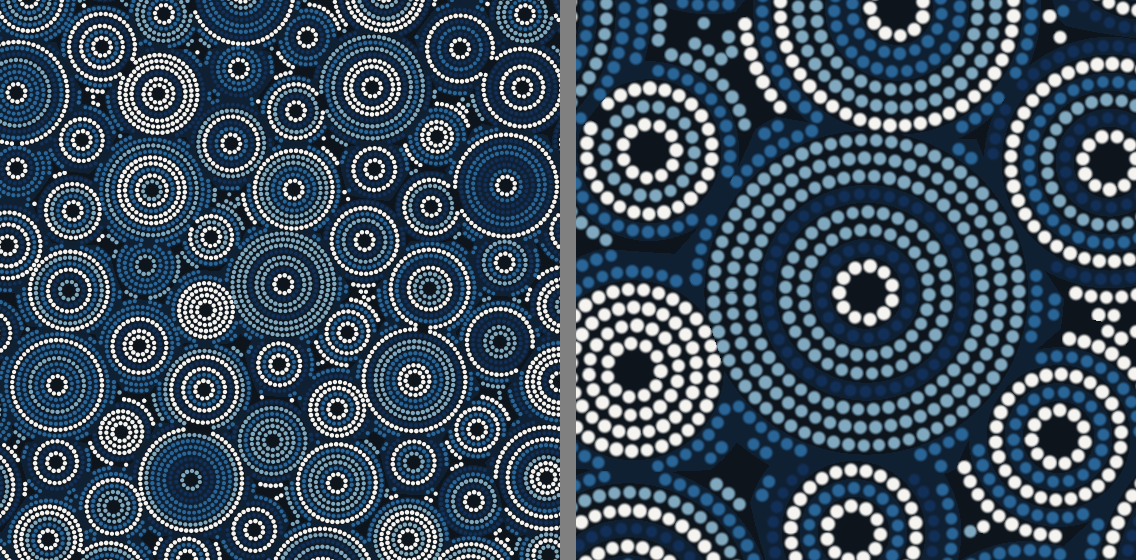
Left: the whole. Right: its middle third, enlarged.
A three.js fragment shader for this pattern:

```glsl
// Dot-painted rosettes: concentric rings of round dots around scattered centres.
// Centres sit on a slanted triangular lattice, pushed apart by ring count and jittered;
// rings run on past each rim to fill the gaps, and dots at the seams are dropped.

varying vec2 vUv;

const vec3 INK    = vec3(0.050, 0.080, 0.110);
const vec3 GROUND = vec3(0.058, 0.125, 0.200);
const vec3 NAVY   = vec3(0.070, 0.185, 0.340);
const vec3 BLUE   = vec3(0.160, 0.395, 0.590);
const vec3 PALE   = vec3(0.500, 0.660, 0.750);
const vec3 WHITE  = vec3(0.960, 0.955, 0.940);

const float SPACING = 0.147;   // distance between lattice sites
const float TILT    = -1.676;  // direction of the first lattice axis
const float RING    = 0.0107;  // width of one ring
const float PITCH   = 0.0091;  // distance between dots along a ring
const float DOT     = 0.0037;  // mean dot radius
const float PUSH    = 0.3;     // how far large rosettes displace their neighbours
const float JITTER  = 0.010;
const float SOFT    = 0.0012;  // half width of the smoothed edge
const float TAU     = 6.28318;

float hash(vec2 p) {
  return fract(sin(dot(p, vec2(127.1, 311.7))) * 43758.5453);
}

vec2 heading(float a) { return vec2(cos(a), sin(a)); }

// Six rosette sizes repeat across the lattice.
float ringCount(vec2 cell) {
  float kind = floor(mod(cell.x + 3.0 * cell.y + 0.5, 6.0));
  if (kind < 0.5) return 9.0;
  if (kind < 1.5) return 4.0;
  if (kind < 2.5) return 6.0;
  if (kind < 3.5) return 4.0;
  return kind < 4.5 ? 5.0 : 7.0;
}

vec2 rosetteCentre(vec2 cell) {
  vec2 u = heading(TILT);
  vec2 v = heading(TILT + TAU / 6.0);
  vec2 stepU = vec2(1.0, 0.0);
  vec2 stepW = vec2(1.0, -1.0);
  vec2 shove = u * (ringCount(cell - stepU) - ringCount(cell + stepU))
             + (u - v) * (ringCount(cell - stepW) - ringCount(cell + stepW));
  vec2 jitter = vec2(hash(cell + 3.7), hash(cell + 19.3)) - 0.5;
  return SPACING * (cell.x * u + cell.y * v) + PUSH * RING * shove + JITTER * jitter;
}

// Signed distance from a point to the rim of one rosette.
float rimDistance(vec2 p, vec2 cell) {
  return length(p - rosetteCentre(cell)) - RING * ringCount(cell);
}

// Nearest lattice site to a point, in lattice coordinates.
vec2 siteNear(vec2 p) {
  vec2 u = heading(TILT);
  vec2 v = heading(TILT + TAU / 6.0);
  float area = u.x * v.y - u.y * v.x;
  vec2 q = vec2(p.x * v.y - p.y * v.x, u.x * p.y - u.y * p.x) / (area * SPACING);
  return floor(q + 0.5);
}

// Tone of a ring: 0 navy, 1 blue, 2 pale, 3 white.
float ringTone(vec2 cell, float ring, float count) {
  float h = hash(cell * 1.7 + vec2(ring * 5.3, ring * 2.1));
  float outside = ring - count;
  if (outside > 1.5) return h < 0.65 ? 3.0 : 2.0;
  if (outside > 0.5) return h < 0.3 ? 3.0 : (h < 0.55 ? 2.0 : 1.0);
  if (outside > -0.5) return h < 0.6 ? 0.0 : 1.0;
  if (outside > -1.5) return h < 0.6 ? 3.0 : (h < 0.8 ? 2.0 : 1.0);
  if (ring < 1.5) return h < 0.75 ? 3.0 : 2.0;
  return h < 0.24 ? 3.0 : (h < 0.44 ? 2.0 : (h < 0.76 ? 1.0 : 0.0));
}

vec3 toneColour(float tone) {
  if (tone < 0.5) return NAVY;
  if (tone < 1.5) return BLUE;
  return tone < 2.5 ? PALE : WHITE;
}

void main() {
  vec2 p = vUv + vec2(0.06, 0.03);
  vec2 site = siteNear(p);

  // Rosette that owns this point
  vec2 owner = site;
  float nearest = 10.0;
  for (int j = -1; j <= 1; j++) {
    for (int i = -1; i <= 1; i++) {
      vec2 cell = site + vec2(float(i), float(j));
      float d = rimDistance(p, cell);
      if (d < nearest) { nearest = d; owner = cell; }
    }
  }

  // Ring and dot within that rosette
  vec2 centre = rosetteCentre(owner);
  vec2 rel = p - centre;
  float count = ringCount(owner);
  float ring = floor(length(rel) / RING);
  float radius = (ring + 0.5) * RING;
  float dots = floor(TAU * radius / PITCH + 0.5);
  float phase = hash(owner + ring);
  float index = floor(atan(rel.y, rel.x + 1e-6) / TAU * dots + phase + 0.5);
  vec2 dotCentre = centre + radius * heading((index - phase) * TAU / dots);

  // Room between the dot and the seam with the next rosette
  float room = 10.0;
  float own = rimDistance(dotCentre, owner);
  for (int j = -1; j <= 1; j++) {
    for (int i = -1; i <= 1; i++) {
      vec2 cell = site + vec2(float(i), float(j));
      if (distance(cell, owner) > 0.5) room = min(room, rimDistance(dotCentre, cell) - own);
    }
  }

  float tone = ringTone(owner, ring, count);
  float size = DOT * (0.92 + 0.05 * tone + 0.12 * (hash(owner + vec2(index, ring)) - 0.5));
  float cover = 1.0 - smoothstep(size - SOFT, size + SOFT, distance(p, dotCentre));
  cover *= step(1.8 * DOT, room) * step(0.5, ring);

  vec3 ground = tone < 1.5 && ring > 0.5 ? GROUND : INK;
  gl_FragColor = vec4(mix(ground, toneColour(tone), cover), 1.0);
}
```
